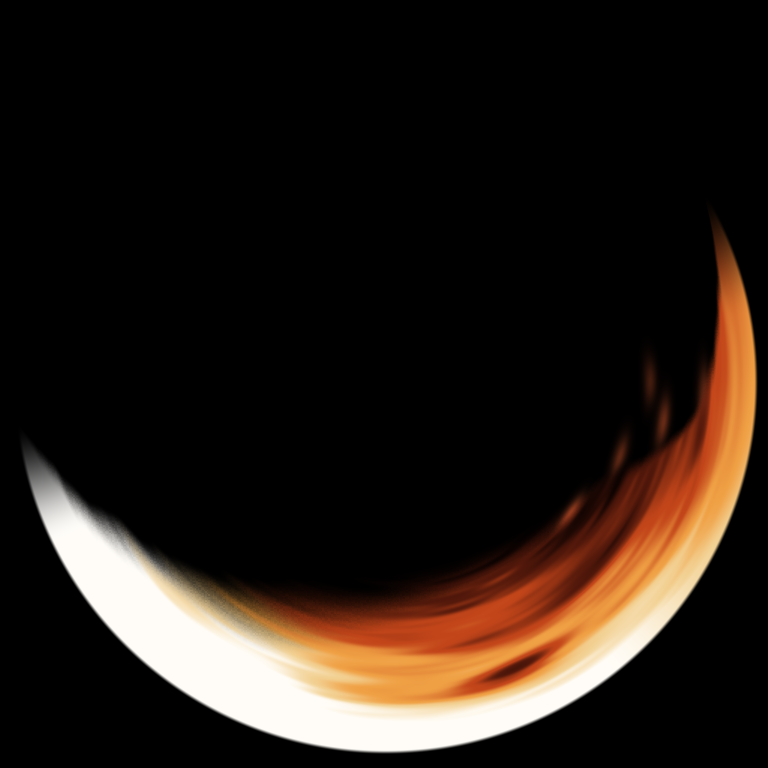
Give the GLSL for this background, as a WebGL 1 fragment shader.

```glsl
precision highp float;
// A fiery crescent: a white-hot lower rim breaking into red, streaked wisps on black.
uniform vec2 u_resolution;

const float PI = 3.14159265;
const vec2 DISC_CENTER = vec2(0.5026, 0.5026);
const float DISC_RADIUS = 0.483;
const float LEFT_TIP = -1.46;
const float RIGHT_TIP = 2.11;

float hash(vec2 p) {
  return fract(sin(dot(p, vec2(127.1, 311.7))) * 43758.5453);
}

float noise(vec2 p) {
  vec2 cell = floor(p);
  vec2 f = fract(p);
  f = f * f * (3.0 - 2.0 * f);
  float low = mix(hash(cell), hash(cell + vec2(1.0, 0.0)), f.x);
  float high = mix(hash(cell + vec2(0.0, 1.0)), hash(cell + 1.0), f.x);
  return mix(low, high, f.y);
}

// Long brush strokes along the arc, from -1 to 1
float strokes(vec2 arc) {
  float sum = 0.0;
  float weight = 0.55;
  vec2 scale = vec2(2.3, 19.0);
  for (int i = 0; i < 3; i++) {
    sum += weight * (2.0 * noise(arc * scale + float(i) * 17.3) - 1.0);
    scale *= vec2(1.4, 2.1);
    weight *= 0.6;
  }
  return sum;
}

// Soft elongated blob in arc space
float smudge(vec2 arc, vec2 center, vec2 size) {
  vec2 d = (arc - center) / size;
  return exp(-dot(d, d));
}

// Inward thickness of the crescent at an angle
float crescentDepth(float angle) {
  float s = clamp((angle - LEFT_TIP) / (RIGHT_TIP - LEFT_TIP), 0.0, 1.0);
  float arch = pow(max(sin(PI * s), 0.0), 0.85);
  float thinning = mix(1.0, 0.55, smoothstep(1.1, 1.55, angle));
  return max(0.465 * arch * thinning, 0.001);
}

// Ember to white-hot colour ramp
vec3 heatColor(float heat) {
  vec3 color = mix(vec3(0.02, 0.0, 0.0), vec3(0.31, 0.09, 0.04), smoothstep(-0.1, 0.15, heat));
  color = mix(color, vec3(0.76, 0.27, 0.10), smoothstep(0.13, 0.38, heat));
  color = mix(color, vec3(0.94, 0.63, 0.27), smoothstep(0.38, 0.62, heat));
  color = mix(color, vec3(0.95, 0.82, 0.58), smoothstep(0.60, 0.76, heat));
  return mix(color, vec3(1.0, 0.99, 0.97), smoothstep(0.74, 0.88, heat));
}

// Detached flecks beyond the right inner edge
float flecks(vec2 arc) {
  vec2 size = vec2(0.085, 0.016);
  float sum = 0.0;
  for (int i = 0; i < 3; i++) {
    float f = float(i) * 0.5;
    vec2 center = mix(vec2(1.58, 0.288), vec2(0.95, 0.388), f);
    sum += smudge(arc, center, size) * mix(0.8, 1.0, f);
  }
  for (int i = 0; i < 2; i++) {
    vec2 center = mix(vec2(1.434, 0.246), vec2(1.53, 0.142), float(i));
    sum += smudge(arc, center, size);
  }
  return sum;
}

void main() {
  vec2 uv = gl_FragCoord.xy / u_resolution;
  vec2 p = (uv - DISC_CENTER) / DISC_RADIUS;
  // Arc space: angle from the bottom (right positive), depth inside the rim
  float angle = atan(p.x, -p.y);
  float depth = 1.0 - length(p);
  vec2 arc = vec2(angle, depth);
  float stroke = strokes(arc + vec2(0.0, 0.02 * angle));

  // Coverage: crisp outer rim, feathered inner edge and tips
  float rim = smoothstep(-0.004, 0.008, depth);
  float rightSide = smoothstep(-0.5, 0.6, angle);
  float inner = depth / crescentDepth(angle) + 0.12 * stroke;
  float body = 1.0 - smoothstep(mix(0.58, 0.86, rightSide), 1.06, inner);
  float tips = smoothstep(LEFT_TIP, -1.12, angle)
             * (1.0 - smoothstep(1.75, RIGHT_TIP, angle));

  // Heat falls inward and toward the right
  float heat = 1.06 - 2.15 * depth - 0.28 * angle;
  heat += 0.25 * exp(-depth / 0.05) * (1.0 - smoothstep(0.5, 1.3, angle));
  heat += stroke * mix(0.16, 0.32, rightSide) * smoothstep(0.0, 0.15, depth);
  heat += 0.13 * smoothstep(0.25, 0.42, depth) * rightSide;
  heat -= 0.6 * smudge(arc, vec2(0.42, 0.15), vec2(0.17, 0.03));
  heat = min(heat, 1.06 - 0.28 * max(angle, 0.0));

  vec3 color = heatColor(heat);
  float gray = dot(color, vec3(0.3, 0.59, 0.11));
  color = mix(color, vec3(gray), 0.8 * (1.0 - smoothstep(-1.35, -1.05, angle)));

  // Fine grain shows mostly along the feathered edge
  float grain = hash(floor(uv * 512.0)) - 0.5;
  color *= 1.0 + 0.3 * grain * (1.0 - body);
  color *= body * tips;

  // Rust-coloured flecks
  color += vec3(0.60, 0.25, 0.13) * flecks(arc) * (0.8 + 0.5 * stroke) * (1.0 - 0.7 * body);
  gl_FragColor = vec4(clamp(color * rim, 0.0, 1.0), 1.0);
}
```
